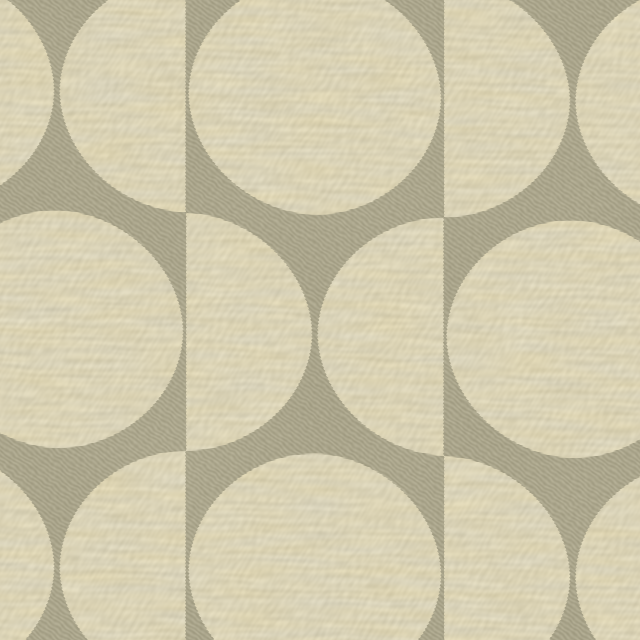
Write a Shadertoy shader that draws this pattern.

```glsl
// Woven cloth: pale whole discs alternating with split discs on a taupe twill ground.
#define CELL vec2(0.4030, 0.3724)    // cell size in canvas heights
#define ORIGIN vec2(0.2904, 0.6641)  // lower left corner of a whole-disc cell
#define RADIUS vec2(0.1975, 0.1862)  // disc half width and half height
#define ROUNDNESS 1.92               // 2 is an ellipse, less is more pointed
#define SHEAR 0.0194                 // downward drift of rows to the right
#define STEP_COUNT 190.0             // thread steps along the edges
#define STEP_DEPTH 0.0016
#define RIB_COUNT 88.0
#define TWILL vec2(92.0, 128.0)      // twill frequency in x and y
#define PALE vec3(0.855, 0.825, 0.710)
#define TAUPE_DARK vec3(0.640, 0.620, 0.520)
#define TAUPE_LIGHT vec3(0.695, 0.675, 0.575)

const float TAU = 6.2831853;

vec2 hashGradient(vec2 p) {
    vec3 q = fract(p.xyx * vec3(0.1031, 0.1030, 0.0973));
    q += dot(q, q.yzx + 33.33);
    float angle = TAU * fract((q.x + q.y) * q.z);
    return vec2(cos(angle), sin(angle));
}

float gradientNoise(vec2 p) {
    vec2 i = floor(p), f = fract(p);
    vec2 w = f * f * f * (f * (f * 6.0 - 15.0) + 10.0);
    float a = dot(hashGradient(i), f);
    float b = dot(hashGradient(i + vec2(1, 0)), f - vec2(1, 0));
    float c = dot(hashGradient(i + vec2(0, 1)), f - vec2(0, 1));
    float d = dot(hashGradient(i + vec2(1, 1)), f - vec2(1, 1));
    return mix(mix(a, b, w.x), mix(c, d, w.x), w.y);
}

// Approximate signed distance to the disc, negative inside
float discDistance(vec2 p) {
    vec2 q = pow(abs(p) / RADIUS + 1e-5, vec2(ROUNDNESS));
    return (pow(q.x + q.y, 1.0 / ROUNDNESS) - 1.0) * RADIUS.y;
}

// Checkerboard of whole discs and pairs of outward-cut halves
float patternDistance(vec2 p) {
    vec2 grid = (p - ORIGIN) / CELL;
    vec2 id = floor(grid);
    vec2 local = (grid - id - 0.5) * CELL;
    if (mod(id.x + id.y, 2.0) < 0.5) return discDistance(local);
    float toSide = 0.5 * CELL.x - abs(local.x);
    return max(discDistance(vec2(toSide, local.y)), -toSide);
}

// Raised pale weave: uneven ribs, long streaks and short slanted flecks
vec3 paleWeave(vec2 p) {
    float wander = gradientNoise(p * vec2(14.0, 30.0));
    float rib = sin(TAU * (p.y * RIB_COUNT + 0.6 * wander));
    float streak = gradientNoise(p * vec2(13.0, 115.0));
    vec2 slanted = vec2(p.x - 0.55 * p.y, p.y);
    float fleck = gradientNoise(slanted * vec2(150.0, 62.0) + 17.0);
    float warmth = gradientNoise(p * vec2(9.0, 60.0) + 41.0);
    float shade = 0.009 * rib + 0.035 * streak + 0.045 * fleck;
    return PALE + shade + warmth * vec3(0.012, 0.0, -0.035);
}

// Flat ground: fine diagonal twill with slight thread variation
vec3 taupeTwill(vec2 p) {
    float phase = dot(p, TWILL) + 0.5 * gradientNoise(p * 70.0);
    float thread = 0.5 + 0.5 * sin(TAU * phase);
    float grain = gradientNoise(p * vec2(170.0, 140.0) + 9.0);
    float patch_ = gradientNoise(p * 5.0 + 3.0);
    return mix(TAUPE_DARK, TAUPE_LIGHT, thread) + 0.03 * grain + 0.012 * patch_;
}

void mainImage(out vec4 fragColor, in vec2 fragCoord) {
    vec2 uv = fragCoord / iResolution.y;
    float pixel = 1.0 / iResolution.y;
    vec2 p = uv + vec2(0.0, SHEAR * (uv.x - 0.492));

    // Thread steps bite into every outline
    float steps = abs(fract(p.y * STEP_COUNT) - 0.5) * 2.0;
    float d = patternDistance(p) + STEP_DEPTH * steps;
    float cover = 1.0 - smoothstep(-0.5 * pixel, pixel, d);

    vec3 color = mix(taupeTwill(p), paleWeave(p), cover);
    fragColor = vec4(clamp(color, 0.0, 1.0), 1.0);
}
```
